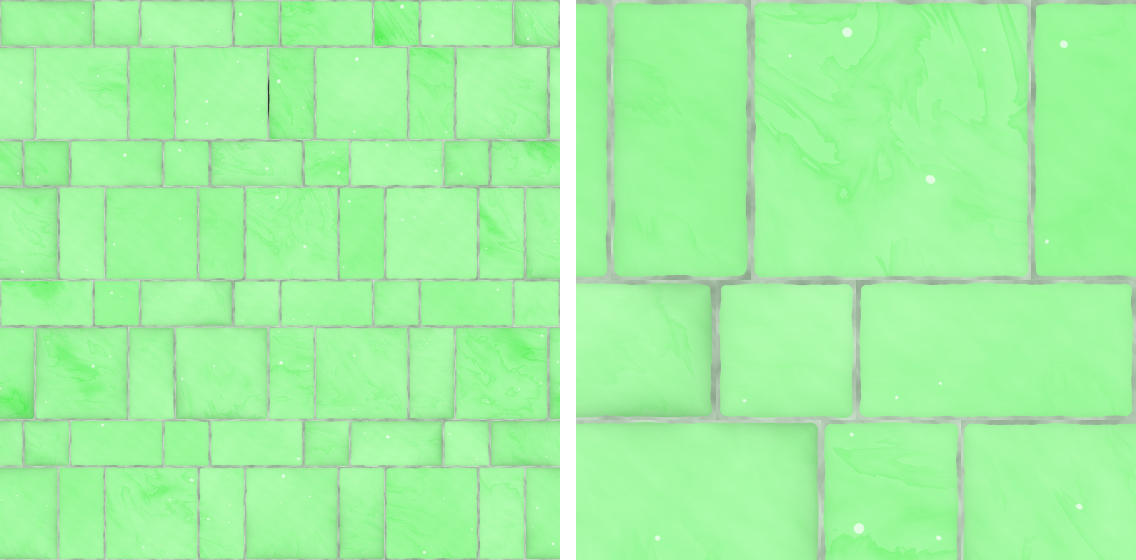
Left: the whole. Right: its middle third, enlarged.
Reproduce this texture procedurally as a Shadertoy shader.

```glsl
// Green stone wall: thin and tall courses alternate, each repeating a wide and a
// narrow block and stepping sideways. Every block gets its own seed for warped
// layered sines (stains, veins, grain), pale specks, soiled rims and grout.

#define UNITS 12.0          // narrow block widths across the canvas
#define COURSE_SHIFT 0.75   // sideways step per course, in units
#define JOINT 0.026         // half width of the grout, in units
#define CORNER 0.05         // corner radius of a block
#define ROUGHNESS 0.014     // wobble of block edges
#define VEIN_DEPTH 0.62
#define SPECK_SHARE 0.17
#define PALE vec3(0.685, 0.988, 0.685)
#define DEEP vec3(0.43, 0.955, 0.43)
#define SOIL vec3(0.47, 0.70, 0.47)
#define GROUT_DARK vec3(0.56, 0.66, 0.56)
#define GROUT_LIGHT vec3(0.79, 0.87, 0.79)

vec3 hash3(vec2 p) {
    vec3 k = vec3(dot(p, vec2(127.1, 311.7)), dot(p, vec2(269.5, 183.3)),
                  dot(p, vec2(419.2, 371.9)));
    return fract(sin(k) * 43758.5);
}

// Layered sines, each octave turned and warped by the one before; about -1 to 1.
float layeredSines(vec2 p, int octaves) {
    const mat2 turn = mat2(0.8, 0.6, -0.6, 0.8);
    float sum = 0.0, amp = 0.5;
    for (int i = 0; i < octaves; i++) {
        p += 0.7 * sin(p.yx + vec2(1.7, 4.1));
        sum += amp * (sin(p.x) + sin(p.y));
        p = turn * p * 1.9 + 3.1;
        amp *= 0.57;
    }
    return sum * 0.65;
}

// Distance to the rim of a rounded block, positive inside.
float blockDistance(vec2 local, vec2 size) {
    vec2 c = abs(local - 0.5 * size) - 0.5 * size + JOINT + CORNER;
    return CORNER - length(max(c, 0.0)) - min(max(c.x, c.y), 0.0);
}

// Stain edges: a ramp that darkens slowly, then ends in a crisp line.
float veinRamp(float level) {
    float f = fract(level);
    return (0.35 * f * f + 0.65 * pow(f, 9.0)) * (1.0 - smoothstep(0.94, 1.0, f));
}

// One jittered fleck in some cells of a half-unit grid.
float specks(vec2 local, vec2 seed, float pixel) {
    vec2 cell = floor(local * 2.0);
    vec3 rnd = hash3(cell + seed + 5.3);
    vec3 form = hash3(cell + seed + 19.7);
    vec2 d = (fract(local * 2.0) - 0.2 - 0.6 * rnd.xy) * 0.5;
    d = vec2(d.x + 0.5 * d.y, d.y - 0.5 * d.x) * vec2(1.0, 0.8 + 0.7 * form.y);
    float radius = mix(0.012, 0.045, form.x * form.x);
    float shape = 1.0 - smoothstep(radius - pixel, radius + pixel, length(d));
    return shape * step(rnd.z, SPECK_SHARE);
}

void mainImage(out vec4 fragColor, in vec2 fragCoord) {
    vec2 uv = fragCoord / iResolution.xy;
    float pixel = UNITS / iResolution.y;

    // Courses, counted from the top: one unit high, then two.
    float down = (1.0 - uv.y) * UNITS;
    float pair = floor(down / 3.0);
    float inPair = down - 3.0 * pair;
    float tall = step(1.0, inPair);
    float course = 2.0 * pair + tall;

    // Blocks in a course: two units wide, then one.
    float along = uv.x * UNITS - COURSE_SHIFT * course;
    float group = floor(along / 3.0);
    float inGroup = along - 3.0 * group;
    float narrow = step(2.0, inGroup);
    vec2 local = vec2(inGroup - 2.0 * narrow, inPair - tall);
    vec2 size = vec2(2.0 - narrow, 1.0 + tall);
    vec2 id = vec2(2.0 * mod(group, 4.0) + narrow, course);
    vec3 rnd = hash3(id + 1.0);
    vec2 seed = floor(rnd.xy * 90.0);

    // Stone: slanted stains, veins within patches, and fine grain.
    vec2 slant = mat2(0.82, 0.57, 0.57, -0.82) * local;
    vec2 bed = slant * vec2(1.7, 3.0) + seed;
    float stain = layeredSines(bed, 7);
    float patches = layeredSines(bed * 0.55 + 31.0, 4);
    float grain = layeredSines(slant * vec2(13.0, 27.0) + seed, 4);
    float veinMask = smoothstep(-0.25, 0.75, patches + 0.5 * rnd.z - 0.2);
    float shade = 0.12 + 0.13 * stain + 0.10 * patches + 0.07 * grain;
    shade += 0.24 * rnd.x * rnd.x + VEIN_DEPTH * veinMask * veinRamp(stain * 1.6 + 0.3);
    shade += 0.45 * smoothstep(0.55, 1.1, patches + 0.3 * stain);
    vec3 stone = mix(PALE, DEEP, clamp(shade, -0.06, 1.5));

    // Soiled rims, heavier on some blocks.
    float rim = blockDistance(local, size);
    float dirt = exp(-max(rim, 0.0) * 9.0) * smoothstep(0.35, 1.0, rnd.y);
    dirt *= clamp(0.4 + 0.7 * patches + 0.3 * stain, 0.0, 1.0);
    stone = mix(stone, SOIL, 0.6 * dirt + 0.16 * exp(-max(rim, 0.0) * 30.0));
    stone = mix(stone, vec3(0.91, 0.99, 0.91), 0.9 * specks(local, seed, pixel));

    // Grout: mottled, with an open dark gap beside a few blocks.
    float mottle = layeredSines(local * 10.0 + seed, 4);
    vec3 grout = mix(GROUT_DARK, GROUT_LIGHT, clamp(0.55 + 0.6 * mottle, 0.0, 1.0));
    float gap = step(0.95, rnd.z) * (1.0 - smoothstep(0.015, 0.04, local.x));
    gap *= smoothstep(0.25, 0.45, local.y / size.y) * smoothstep(0.85, 0.65, local.y / size.y);
    grout = mix(grout, vec3(0.14, 0.22, 0.14), gap);

    float cover = smoothstep(-0.6 * pixel, 0.6 * pixel, rim + ROUGHNESS * mottle);
    fragColor = vec4(mix(grout, stone, cover), 1.0);
}
```
